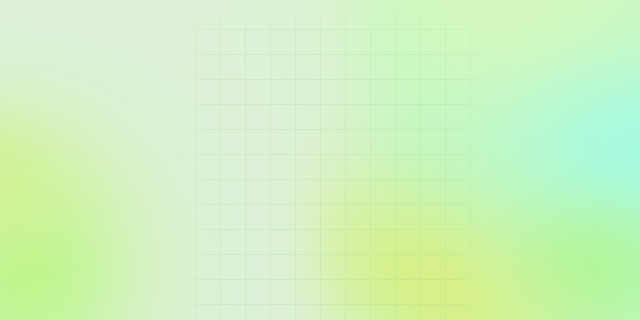
Reproduce this background procedurally as a Shadertoy shader.

```glsl
const vec3 PALE   = vec3(0.870, 0.946, 0.845);
const vec3 MINT   = vec3(0.760, 0.970, 0.765);
const vec3 CREAM  = vec3(0.838, 0.975, 0.740);
const vec3 AQUA   = vec3(0.650, 0.980, 0.885);
const vec3 GREEN  = vec3(0.685, 0.970, 0.625);
const vec3 YELLOW = vec3(0.845, 0.940, 0.530);
const vec3 LEAF   = vec3(0.745, 0.965, 0.555);
const vec3 LIME   = vec3(0.815, 0.950, 0.575);
const vec3 LINE   = vec3(0.660, 0.880, 0.640);

const float CELL = 0.078125;               // grid spacing, in canvas heights
const vec2 GRID_ORIGIN = vec2(0.6107, 0.0482);
const float LINE_HALF_WIDTH = 0.0013;
const float LINE_STRENGTH = 0.36;
const float YELLOW_TILT = -0.55;

// Soft elliptical glow, turned by an angle in radians
float glow(vec2 p, vec2 center, vec2 radius, float angle) {
    float c = cos(angle), s = sin(angle);
    vec2 d = p - center;
    d = vec2(c * d.x + s * d.y, c * d.y - s * d.x) / radius;
    return exp(-dot(d, d));
}

// Blended colour field
vec3 backdrop(vec2 p) {
    vec3 color = mix(PALE, MINT, smoothstep(0.95, 1.35, p.x));

    // Right side, from top to bottom
    color = mix(color, CREAM, glow(p, vec2(1.62, 0.97), vec2(0.50, 0.33), 0.0));
    color = mix(color, AQUA, glow(p, vec2(2.02, 0.52), vec2(0.40, 0.29), 0.0));
    color = mix(color, GREEN, glow(p, vec2(1.84, 0.16), vec2(0.28, 0.20), 0.0));
    float yellow = glow(p, vec2(1.36, 0.10), vec2(0.45, 0.27), YELLOW_TILT);
    color = mix(color, YELLOW, yellow * smoothstep(0.80, 1.08, p.x));

    // Left side
    color = mix(color, LEAF, glow(p, vec2(0.08, 0.15), vec2(0.34, 0.35), 0.0));
    return mix(color, LIME, glow(p, vec2(-0.05, 0.42), vec2(0.28, 0.23), 0.0));
}

// Thin grid that fades out at its sides and top
float grid(vec2 p, float pixel) {
    vec2 toLine = abs(fract((p - GRID_ORIGIN) / CELL + 0.5) - 0.5) * CELL;
    vec2 cover = clamp(0.5 + (LINE_HALF_WIDTH - toLine) / pixel, 0.0, 1.0);
    float fade = smoothstep(0.55, 0.66, p.x)
               * (1.0 - smoothstep(1.42, 1.56, p.x))
               * (1.0 - smoothstep(0.89, 0.99, p.y));
    return max(cover.x, cover.y) * fade;
}

void mainImage(out vec4 fragColor, in vec2 fragCoord) {
    vec2 p = fragCoord / iResolution.y;
    vec3 color = backdrop(p);
    color = mix(color, LINE, LINE_STRENGTH * grid(p, 1.0 / iResolution.y));
    fragColor = vec4(color, 1.0);
}
```
